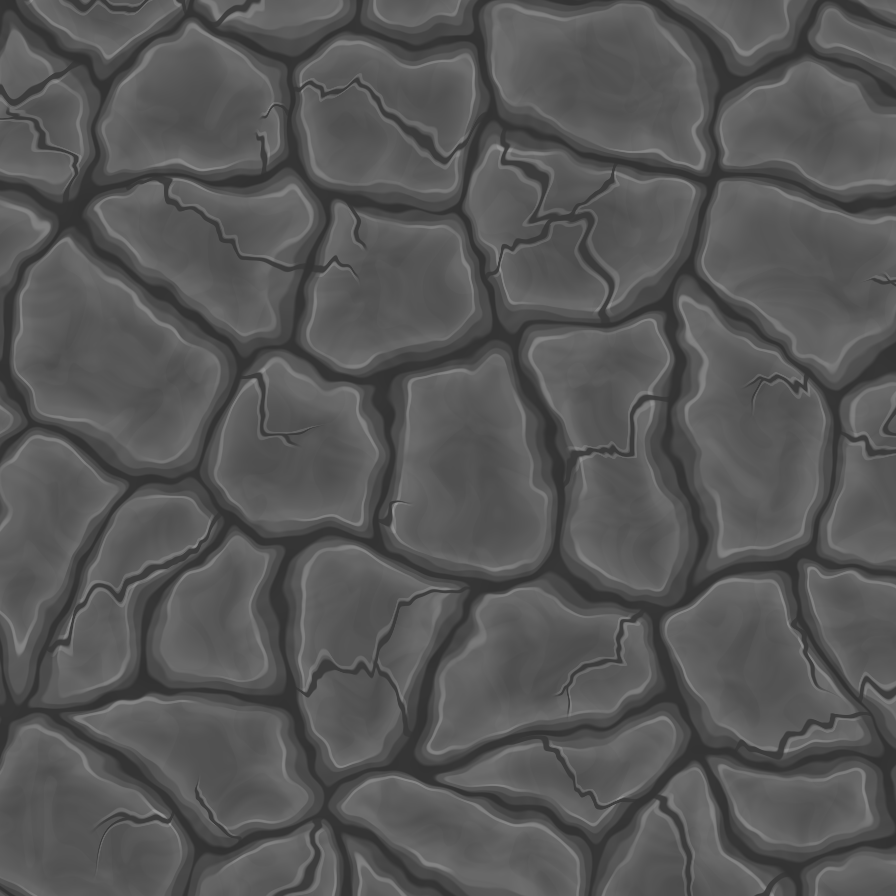
Write a Shadertoy shader that draws this texture.

```glsl
// Hand-painted grey flagstones: angular Voronoi cells with dark joints,
// lopsided two-tone bevels, thin pale rims, brushed faces and wandering cracks.
// All noise is gradient noise; lengths are measured in stones, not pixels.

const float STONES = 5.2;      // stones across the canvas
const float JOINT = 0.205;     // grey levels from dark to light
const float BEVEL_LOW = 0.285;
const float BEVEL_HIGH = 0.345;
const float FACE_CORE = 0.328;
const float FACE_EDGE = 0.392;
const float RIM_GAIN = 0.095;

vec2 hash2(vec2 p) {
    vec3 q = fract(p.xyx * vec3(0.1031, 0.1030, 0.0973));
    q += dot(q, q.yzx + 33.33);
    return fract((q.xx + q.yz) * q.zy);
}

float gradDot(vec2 cell, vec2 corner, vec2 f) {
    float angle = 6.2832 * hash2(cell + corner).x;
    return dot(vec2(cos(angle), sin(angle)), f - corner);
}

float noise(vec2 p) {
    vec2 i = floor(p), f = p - i;
    vec2 u = f * f * f * (f * (f * 6.0 - 15.0) + 10.0);
    float low = mix(gradDot(i, vec2(0, 0), f), gradDot(i, vec2(1, 0), f), u.x);
    float high = mix(gradDot(i, vec2(0, 1), f), gradDot(i, vec2(1, 1), f), u.x);
    return mix(low, high, u.y);
}

float fbm(vec2 p) {
    float sum = 0.0, gain = 1.0;
    for (int i = 0; i < 4; i++) {
        sum += gain * noise(p);
        p = mat2(1.6, 1.2, -1.2, 1.6) * p + 7.3;
        gain *= 0.55;
    }
    return sum;
}

vec2 warp(vec2 p, float scale, float amount) {
    return p + amount * vec2(noise(p * scale), noise(p * scale + 41.7));
}

// Soft band around zero
float line(float x, float halfWidth, float blur) {
    return 1.0 - smoothstep(halfWidth, halfWidth + blur, abs(x));
}

float smoothMin(float a, float b, float k) {
    float h = max(k - abs(a - b), 0.0) / k;
    return min(a, b) - h * h * k * 0.25;
}

vec2 site(vec2 cell) {
    return cell + 0.5 + 0.96 * (hash2(cell + 19.0) - 0.5);
}

// Distance to the stone border; also returns the stone's cell and local position.
float stoneDistance(vec2 p, out vec2 cell, out vec2 local) {
    vec2 base = floor(p);
    float nearest = 1e3;
    for (int y = -1; y <= 1; y++)
    for (int x = -1; x <= 1; x++) {
        vec2 c = base + vec2(x, y);
        vec2 r = p - site(c);
        if (dot(r, r) < nearest) {
            nearest = dot(r, r);
            cell = c;
            local = r;
        }
    }
    float border = 1.0;
    for (int y = -2; y <= 2; y++)
    for (int x = -2; x <= 2; x++) {
        if (x == 0 && y == 0) continue;
        vec2 across = site(cell + vec2(x, y)) - site(cell);
        float edge = dot(0.5 * across - local, normalize(across));
        border = smoothMin(border, edge, 0.065);
    }
    return border;
}

// Crack running in from the border: x is its dark core, y the pale lip beside it.
vec2 crack(vec2 q, vec2 cell, float salt) {
    vec2 kind = hash2(cell + salt), pose = hash2(cell + salt + 26.0);
    float angle = 6.2832 * pose.x;
    q = mat2(cos(angle), -sin(angle), sin(angle), cos(angle)) * q;
    float start = kind.x < 0.25 ? -1.0 : mix(0.02, 0.22, pose.y);
    float side = q.y - 0.24 * noise(vec2(q.x * 4.0, pose.y * 91.0))
                     - 0.06 * noise(vec2(q.x * 13.0, pose.x * 67.0));
    if (kind.y > 0.65) side = abs(side) - 0.8 * max(start + 0.15 - q.x, 0.0);
    float taper = smoothstep(start, start + 0.25, q.x);
    float width = 0.026 * taper * (0.8 + 0.8 * noise(q * 5.0 + salt));
    float core = line(side, width * 0.6, 0.012);
    float lip = line(side - width - 0.016, 0.005, 0.01);
    return vec2(core, lip) * smoothstep(0.0, 0.3, taper) * step(kind.x, 0.62);
}

void mainImage(out vec4 fragColor, in vec2 fragCoord) {
    vec2 p = STONES * fragCoord / iResolution.y + 3.0;
    vec2 bent = warp(warp(p, 1.4, 0.24), 5.0, 0.06);

    vec2 cell, local;
    float d = stoneDistance(bent, cell, local);
    float lit = dot(local, vec2(-0.5, 0.86)) / (length(local) + 0.1);
    float bevel = 0.09 + 0.075 * noise(p * 2.3 + 23.0) - 0.022 * lit + 0.02 * noise(p * 9.0);

    // Face: clouds, then crisp overlapping brush strokes
    vec2 brushed = warp(p, 2.5, 0.35);
    float depth = d + 0.09 * noise(brushed * 2.5);
    float face = mix(FACE_EDGE, FACE_CORE, smoothstep(bevel, 0.34, depth));
    face += 0.03 * fbm(brushed * 2.6) + 0.02 * noise(brushed * vec2(4.0, 11.0));
    face += 0.014 * smoothstep(-0.02, 0.02, bevel + 0.07 - depth);
    face += 0.012 * smoothstep(-0.03, 0.03, noise(brushed * vec2(5.0, 3.0) + 13.0)) - 0.006;

    // Bevel in two painted tones
    float tone = smoothstep(-0.008, 0.008, d - 0.62 * bevel + 0.035 * noise(p * 3.7));
    float grey = mix(BEVEL_LOW, BEVEL_HIGH, tone) + 0.04 * noise(p * 2.7 + 5.0);
    grey += 0.025 * noise(brushed * 9.0);
    grey = mix(grey, face, smoothstep(bevel - 0.007, bevel + 0.007, d));

    // Broken pale rim, cracks and joints
    float rim = line(d - bevel - 0.007, 0.005, 0.011);
    grey += RIM_GAIN * rim * smoothstep(-0.35, 0.3, noise(p * 2.8 + 61.0) + 0.1 * lit);
    vec2 split = max(crack(local, cell, 57.0), crack(local, cell, 131.0));
    grey += 0.075 * split.y * smoothstep(0.05, 0.1, d);
    grey = mix(grey, JOINT + 0.02, 0.92 * split.x);
    float jointWidth = 0.021 + 0.022 * noise(p * 2.1 + 77.0) + 0.012 * noise(p * 8.0);
    grey = mix(JOINT + 0.02 * noise(p * 5.0), grey, smoothstep(-0.009, 0.01, d - jointWidth));

    fragColor = vec4(vec3(grey), 1.0);
}
```
